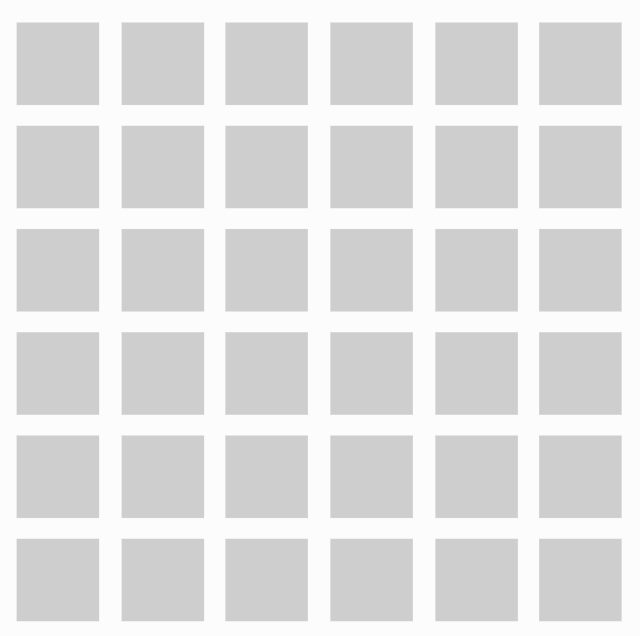
Reproduce this pattern procedurally as a WebGL 1 fragment shader.

```glsl
precision highp float;

// A six by six grid of flat grey squares on a near-white ground.
// Each pixel finds its nearest cell, then a box distance gives a smooth edge.
// Columns snap to a fine step, so the gaps between them vary slightly.

uniform vec2 u_resolution;

// Lengths are in units of the canvas width.
const float UNIT = 1.0 / 512.0;
const float GRID_COUNT = 6.0;
const vec2 PITCH = vec2(83.6, 82.6) * UNIT;
const vec2 FIRST_CORNER = vec2(13.7, 18.0) * UNIT;
const vec2 SQUARE_SIZE = vec2(66.0, 66.0) * UNIT;
const float SNAP_OFFSET = 0.3 * UNIT;

const vec3 GROUND = vec3(0.988);
const vec3 SQUARE_GREY = vec3(0.808);

// Signed distance to an axis-aligned box centred on the origin.
float boxDistance(vec2 p, vec2 halfSize) {
  vec2 d = abs(p) - halfSize;
  return length(max(d, 0.0)) + min(max(d.x, d.y), 0.0);
}

// Index of the grid cell whose square is nearest to p.
vec2 nearestCell(vec2 p, vec2 firstCentre, vec2 pitch, float count) {
  vec2 cell = floor((p - firstCentre) / pitch + 0.5);
  return clamp(cell, 0.0, count - 1.0);
}

// Round a position down to a multiple of the step.
float snapDown(float x, float stepSize) {
  return floor(x / stepSize) * stepSize;
}

// Top-left corner of a square, with its column snapped.
vec2 squareCorner(vec2 cell, vec2 firstCorner, vec2 pitch) {
  vec2 corner = firstCorner + cell * pitch;
  corner.x = snapDown(corner.x, UNIT) + SNAP_OFFSET;
  return corner;
}

void main() {
  // Position measured rightward and downward from the top-left corner.
  vec2 p = vec2(gl_FragCoord.x, u_resolution.y - gl_FragCoord.y) / u_resolution.x;
  float pixel = 1.0 / u_resolution.x;

  // Distance to the nearest square.
  vec2 halfSize = 0.5 * SQUARE_SIZE;
  vec2 cell = nearestCell(p, FIRST_CORNER + halfSize, PITCH, GRID_COUNT);
  vec2 centre = squareCorner(cell, FIRST_CORNER, PITCH) + halfSize;
  float d = boxDistance(p - centre, halfSize);

  // Antialiased fill.
  float coverage = 1.0 - smoothstep(-0.7 * pixel, 0.7 * pixel, d);
  gl_FragColor = vec4(mix(GROUND, SQUARE_GREY, coverage), 1.0);
}
```
